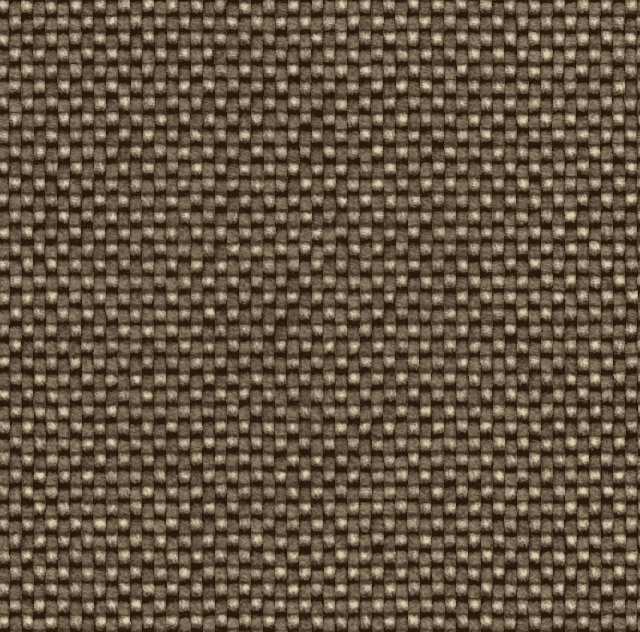
Write a Shadertoy shader that draws this texture.

```glsl
// Coarse plain-weave cloth: pale raised warp knots alternate with duller weft
// floats on a checkerboard of 53 by 39 cells. Each cell is a soft superellipse
// with its own size, tone and fibre grain; knots shade the floats below them.

const vec2 CELLS = vec2(53.0, 39.0);
const vec2 PHASE = vec2(0.23, -0.09);
const vec3 SHADOW_BROWN = vec3(0.155, 0.09, 0.04);
const vec3 PALE_THREAD = vec3(0.80, 0.735, 0.63);

float hash(vec2 p) {
    return fract(sin(dot(p, vec2(127.1, 311.7))) * 43758.5453);
}

float valueNoise(vec2 p) {
    vec2 i = floor(p);
    vec2 f = fract(p);
    f = f * f * (3.0 - 2.0 * f);
    float low = mix(hash(i), hash(i + vec2(1.0, 0.0)), f.x);
    float high = mix(hash(i + vec2(0.0, 1.0)), hash(i + vec2(1.0, 1.0)), f.x);
    return mix(low, high, f.y);
}

// Noise centred on zero, from -1 to 1
float signedNoise(vec2 p) {
    return 2.0 * valueNoise(p) - 1.0;
}

// Soft rounded box: 1 inside, 0 outside
float padMask(vec2 p, vec2 halfSize, float softness) {
    vec2 q = p / halfSize;
    q *= q;
    float radius = sqrt(length(q));
    return 1.0 - smoothstep(1.0 - softness, 1.0 + softness, radius);
}

// Round highlight with the given centre and spread
float glow(vec2 p, vec2 centre, vec2 spread) {
    vec2 q = (p - centre) / spread;
    return exp(-dot(q, q));
}

// Gap between rows: deep below a knot, shallow below a float
float gapTone(vec2 p, float isKnot, float grain) {
    float side = mix(-1.0, 1.0, isKnot);
    float underKnot = smoothstep(0.15, -0.35, p.y * side);
    return mix(0.24, 0.02, underKnot) + 0.10 * grain;
}

// Raised warp knot, lit from above
float knotTone(vec2 p, float seed, float grain, float crispness) {
    float shine = glow(p, vec2(0.05, 0.08), vec2(0.36, 0.24));
    float lit = 0.30 + 0.22 * smoothstep(-0.35, 0.15, p.y);
    return lit + shine * (0.25 + 0.30 * seed + 0.05 * crispness) + 0.20 * grain;
}

// Weft float, shaded by the knot above and where it dives at its ends
float weftTone(vec2 p, float seed, float grain) {
    float dive = smoothstep(0.22, 0.52, abs(p.x + 0.10 * (seed - 0.5)));
    float shade = smoothstep(0.08, 0.40, p.y);
    float lit = 0.46 + 0.14 * (seed - 0.5);
    return lit - 0.16 * dive - 0.18 * shade + 0.14 * grain;
}

// Brightness of the cloth at a point measured in cells
float weaveTone(vec2 g, float crispness) {
    vec2 id = floor(g);
    float isKnot = 1.0 - mod(id.x + id.y, 2.0);
    float seed = hash(id + 3.7);
    vec2 sizeSeed = vec2(hash(id + 19.3), hash(id + 83.1)) - 0.5;
    vec2 jitter = vec2(hash(id + 41.1), hash(id + 67.9)) - 0.5;
    vec2 p = fract(g) - 0.5 - jitter * vec2(0.12, 0.11);
    p.y += 0.04 * (1.0 - isKnot);

    // Twisted fibres: upright in knots, lying flat in floats
    vec2 knotGrain = vec2(6.0 * g.x + 2.0 * g.y, 3.5 * g.y);
    vec2 weftGrain = vec2(3.0 * g.x, 6.5 * g.y + g.x);
    float grain = 0.7 * signedNoise(mix(weftGrain, knotGrain, isKnot));
    grain += 0.75 * signedNoise(g * vec2(8.0, 11.0));

    // Frayed outlines keep the gaps from reading as ruled lines
    vec2 fray = vec2(signedNoise(g * 4.0 + 7.0), signedNoise(g * 4.0 + 91.0));
    vec2 knotSize = vec2(0.48, 0.35 + 0.05 * crispness);
    vec2 weftSize = vec2(0.55, 0.39 - 0.02 * crispness);
    vec2 halfSize = mix(weftSize, knotSize, isKnot) * (1.0 + 0.18 * sizeSeed);
    float mask = padMask(p + 0.05 * fray, halfSize, 0.26);

    float thread = mix(weftTone(p, seed, grain),
                       knotTone(p, seed, grain, crispness), isKnot);
    return mix(gapTone(p, isKnot, grain), thread, mask);
}

void mainImage(out vec4 fragColor, in vec2 fragCoord) {
    vec2 uv = fragCoord / iResolution.xy;

    // Threads wander slightly across the cloth
    vec2 g = uv * CELLS + PHASE;
    vec2 wander = vec2(signedNoise(uv * vec2(9.0, 6.0)),
                       signedNoise(uv * vec2(11.0, 7.0) + 31.0));
    g += wander * vec2(0.05, 0.05);
    g += 0.05 * vec2(signedNoise(g * 1.3 + 5.0), signedNoise(g * 1.3 + 53.0));

    // The middle is flatter, the borders are more sharply raised
    float crispness = smoothstep(0.15, 0.65, length(uv - vec2(0.38, 0.52)));
    float tone = weaveTone(g, crispness);
    tone = 0.36 + (tone - 0.36) * mix(1.05, 1.18, crispness);
    tone += 0.015 * signedNoise(uv * 7.0 + 11.0);

    fragColor = vec4(mix(SHADOW_BROWN, PALE_THREAD, clamp(tone, 0.0, 1.1)), 1.0);
}
```
